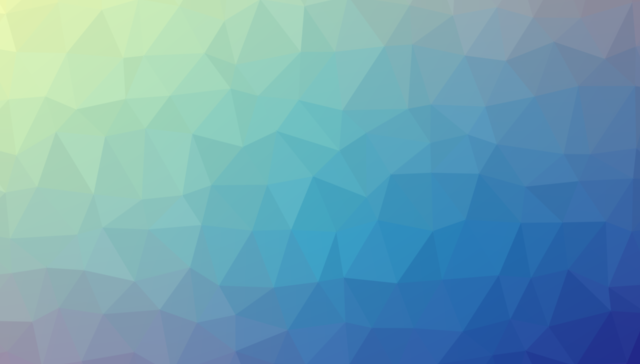
A Shadertoy shader for this background:

```glsl
const float ROWS = 8.2;          // mesh rows over the canvas height
const float JITTER = 0.62;       // full range of vertex displacement, in cells
const float FLATNESS = 0.85;     // 1 gives each facet a single colour
const float TONE_RANGE = 0.035;  // brightness difference between facets

// Horizontal colour ramps, left to right, at four equally spaced heights
const vec3 TOP_RAMP[5] = vec3[5](
    vec3(0.93, 0.97, 0.69), vec3(0.79, 0.92, 0.71), vec3(0.65, 0.82, 0.73),
    vec3(0.59, 0.66, 0.69), vec3(0.54, 0.52, 0.60));
const vec3 UPPER_RAMP[5] = vec3[5](
    vec3(0.79, 0.92, 0.71), vec3(0.62, 0.84, 0.73), vec3(0.41, 0.74, 0.75),
    vec3(0.34, 0.59, 0.73), vec3(0.32, 0.46, 0.64));
const vec3 LOWER_RAMP[5] = vec3[5](
    vec3(0.62, 0.78, 0.73), vec3(0.51, 0.74, 0.75), vec3(0.22, 0.63, 0.77),
    vec3(0.14, 0.47, 0.71), vec3(0.18, 0.35, 0.64));
const vec3 BOTTOM_RAMP[5] = vec3[5](
    vec3(0.60, 0.56, 0.66), vec3(0.47, 0.52, 0.67), vec3(0.24, 0.42, 0.68),
    vec3(0.14, 0.31, 0.63), vec3(0.14, 0.15, 0.54));

vec2 hash22(vec2 p) {
    vec3 q = fract(p.xyx * vec3(0.1031, 0.1030, 0.0973));
    q += dot(q, q.yzx + 33.33);
    return fract((q.xx + q.yz) * q.zy);
}

vec3 rampColor(vec3 ramp[5], float x) {
    float position = clamp(x, 0.0, 1.0) * 4.0;
    int stop = min(int(position), 3);
    return mix(ramp[stop], ramp[stop + 1], position - float(stop));
}

// Smooth colour field below the facets
vec3 backgroundColor(vec2 uv) {
    float depth = clamp(1.0 - uv.y, 0.0, 1.0) * 3.0;
    vec3 color = rampColor(TOP_RAMP, uv.x);
    color = mix(color, rampColor(UPPER_RAMP, uv.x), clamp(depth, 0.0, 1.0));
    color = mix(color, rampColor(LOWER_RAMP, uv.x), clamp(depth - 1.0, 0.0, 1.0));
    return mix(color, rampColor(BOTTOM_RAMP, uv.x), clamp(depth - 2.0, 0.0, 1.0));
}

// Jittered vertex; odd rows are shifted by half a cell
vec2 meshVertex(vec2 id) {
    vec2 offset = (hash22(id + 17.0) - 0.5) * JITTER;
    return id + vec2(0.5 * mod(id.y, 2.0), 0.0) + offset;
}

// Signed distance to the line a-b, positive on its left
float edgeDistance(vec2 p, vec2 a, vec2 b) {
    vec2 edge = normalize(b - a);
    return edge.x * (p.y - a.y) - edge.y * (p.x - a.x);
}

// Facet colour in rgb and pixel coverage in a, premultiplied
vec4 facet(vec2 p, vec2 a, vec2 b, vec2 c, vec2 meshSize, float pixel) {
    float inside = min(edgeDistance(p, a, b),
                       min(edgeDistance(p, b, c), edgeDistance(p, c, a)));
    float coverage = smoothstep(-pixel, pixel, inside);
    vec2 center = (a + b + c) / 3.0;
    vec3 color = backgroundColor(mix(p, center, FLATNESS) / meshSize);
    float tone = hash22(floor(center * 64.0)).x - 0.5;
    return vec4(color + tone * TONE_RANGE, 1.0) * coverage;
}

void mainImage(out vec4 fragColor, in vec2 fragCoord) {
    float pixel = ROWS / iResolution.y;
    vec2 p = fragCoord * pixel;
    vec2 meshSize = iResolution.xy * pixel;
    vec2 cell = floor(p);
    vec4 sum = vec4(backgroundColor(p / meshSize), 1.0) * 0.001;

    // Split each nearby quad along its shorter diagonal
    for (int j = -1; j <= 1; j++) {
        for (int i = -2; i <= 1; i++) {
            vec2 id = cell + vec2(i, j);
            float shear = mod(id.y, 2.0);
            vec2 a = meshVertex(id);
            vec2 b = meshVertex(id + vec2(1.0, 0.0));
            vec2 c = meshVertex(id + vec2(1.0 + shear, 1.0));
            vec2 d = meshVertex(id + vec2(shear, 1.0));
            if (distance(a, c) < distance(b, d)) {
                sum += facet(p, a, b, c, meshSize, pixel);
                sum += facet(p, a, c, d, meshSize, pixel);
            } else {
                sum += facet(p, a, b, d, meshSize, pixel);
                sum += facet(p, b, c, d, meshSize, pixel);
            }
        }
    }
    fragColor = vec4(sum.rgb / sum.a, 1.0);
}
```
